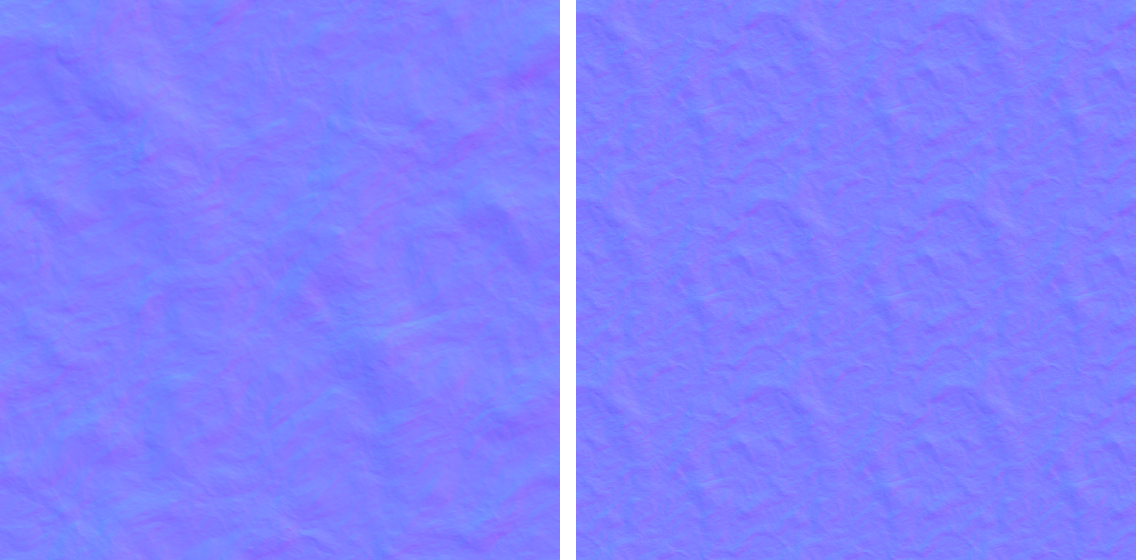
Left, the tile; right, the same tile 3 across and 3 down.
Write a Shadertoy shader that draws this texture map.

```glsl
// Tileable tangent-space normal map of a softly crumpled, billowy surface.

const float RELIEF    = 0.027;  // overall steepness
const int   OCTAVES   = 6;
const float BASE_FREQ = 2.0;    // whole repeats of the coarsest layer
const float FADE      = 0.85;   // slope kept from one octave to the next
const float SMOOTH    = 0.5;    // share of plain rolling noise
const float BILLOW    = 0.6;    // share of puffs with creased borders
const float CREASE    = 0.003;  // roundness of the creases
const float WARP      = 0.03;   // sideways wrinkling
const float WARP_FREQ = 3.0;
const float DELTA     = 0.001;  // sampling step for the slope
const float TAU       = 6.2831853;

// Whole-number lattices: one turned evenly, one slightly stretched to the upper right
const mat2 TURNED  = mat2(2.0, -1.0, 1.0, 2.0);
const mat2 SLANTED = mat2(2.0, 1.0, -2.0, 2.0);

float hash(vec2 cell, float seed) {
    return fract(sin(dot(cell, vec2(127.1, 311.7)) + seed * 74.7) * 43758.5453);
}

// Contribution of one lattice corner; its cell wraps at the canvas edges
float corner(vec2 cell, vec2 offset, mat2 lattice, float freq, float seed) {
    mat2 adjugate = mat2(lattice[1][1], -lattice[0][1],
                         -lattice[1][0], lattice[0][0]);
    float period = determinant(lattice) * freq;
    vec2 id = mod(round(adjugate * cell), round(period));
    float angle = TAU * hash(id, seed);
    return dot(vec2(cos(angle), sin(angle)), offset);
}

// Gradient noise on a sheared lattice, periodic over the unit square
float noise(vec2 p, mat2 lattice, float freq, float seed) {
    vec2 q = lattice * p * freq;
    vec2 c = floor(q);
    vec2 f = q - c;
    vec2 u = f * f * f * (f * (f * 6.0 - 15.0) + 10.0);
    vec2 e = vec2(1.0, 0.0);
    float a = corner(c, f, lattice, freq, seed);
    float b = corner(c + e.xy, f - e.xy, lattice, freq, seed);
    float d = corner(c + e.yx, f - e.yx, lattice, freq, seed);
    float g = corner(c + e.xx, f - e.xx, lattice, freq, seed);
    return mix(mix(a, b, u.x), mix(d, g, u.x), u.y);
}

// Sum of rolling and billowy octaves
float height(vec2 p) {
    p += WARP * vec2(noise(p, TURNED, WARP_FREQ, 21.0),
                     noise(p, TURNED, WARP_FREQ, 22.0));
    float sum = 0.0;
    float weight = 1.0;
    float freq = BASE_FREQ;
    for (int i = 0; i < OCTAVES; i++) {
        mat2 lattice = i % 2 == 0 ? TURNED : SLANTED;
        float n = noise(p, lattice, freq, float(i) + 1.0);
        float puff = sqrt(n * n + CREASE);
        sum += weight / freq * (SMOOTH * n + BILLOW * puff);
        weight *= FADE;
        freq *= 2.0;
    }
    return RELIEF * sum;
}

void mainImage(out vec4 fragColor, in vec2 fragCoord) {
    vec2 uv = fragCoord / iResolution.xy;

    // Slope by central differences
    vec2 probe = vec2(DELTA, 0.0);
    vec2 slope = vec2(height(uv + probe.xy) - height(uv - probe.xy),
                      height(uv + probe.yx) - height(uv - probe.yx)) / (2.0 * DELTA);

    // Pack the normal into colour
    vec3 normal = normalize(vec3(-slope, 1.0));
    fragColor = vec4(0.5 + 0.5 * normal, 1.0);
}
```
